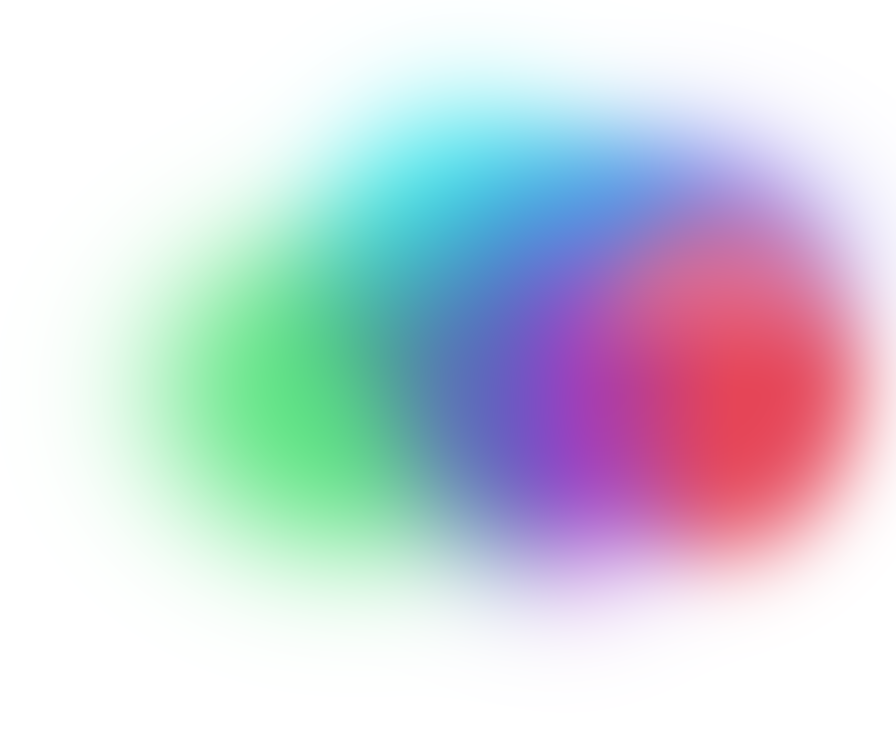
Reproduce this background procedurally as a WebGL 2 fragment shader.

```glsl
#version 300 es
precision highp float;
// Soft overlapping glows of green, cyan, blue, violet and red on white.

#define CENTER vec2(0.607, 0.5)  // canvas middle, in units of canvas height
#define SOFT 3.0                 // edge falloff of the wide glows
#define FIRM 4.0                 // edge falloff of the red glow

uniform vec2 u_resolution;
out vec4 fragColor;

// Elliptic glow: 1 in the core, one half at the given radii.
float glow(vec2 p, vec2 center, vec2 radii, float falloff) {
    return exp2(-pow(length((p - center) / radii), falloff));
}

// Colour ramp along one axis.
vec3 ramp(vec3 from, vec3 to, float start, float end, float t) {
    return mix(from, to, smoothstep(start, end, t));
}

void main() {
    vec2 p = (gl_FragCoord.xy - 0.5 * u_resolution) / u_resolution.y + CENTER;

    // Each glow shifts its hue across its own area.
    vec3 green = vec3(0.37, 0.90, 0.51);
    vec3 cyan = ramp(vec3(0.25, 0.64, 0.56), vec3(0.27, 0.92, 0.93), 0.48, 0.81, p.y);
    vec3 blue = ramp(vec3(0.24, 0.65, 0.90), vec3(0.51, 0.47, 0.92), 0.73, 1.07, p.x);
    vec3 violet = ramp(vec3(0.37, 0.37, 0.75), vec3(0.59, 0.25, 0.80), 0.63, 0.82, p.x);
    vec3 red = ramp(vec3(0.73, 0.23, 0.56), vec3(0.90, 0.27, 0.34), 0.82, 1.01, p.x);
    vec3 pink = vec3(0.89, 0.41, 0.54);
    red = ramp(red, pink, 0.46, 0.65, p.y);

    // Lay the glows over white, back to front.
    vec3 color = vec3(1.0);
    color = mix(color, green, glow(p, vec2(0.474, 0.471), vec2(0.237, 0.205), SOFT));
    color = mix(color, cyan, glow(p, vec2(0.632, 0.637), vec2(0.190, 0.197), SOFT));
    color = mix(color, blue, glow(p, vec2(0.869, 0.645), vec2(0.229, 0.166), SOFT));
    color = mix(color, violet, glow(p, vec2(0.758, 0.447), vec2(0.190, 0.202), SOFT));
    color = mix(color, red, glow(p, vec2(0.983, 0.479), vec2(0.177, 0.213), FIRM));

    fragColor = vec4(color, 1.0);
}
```
